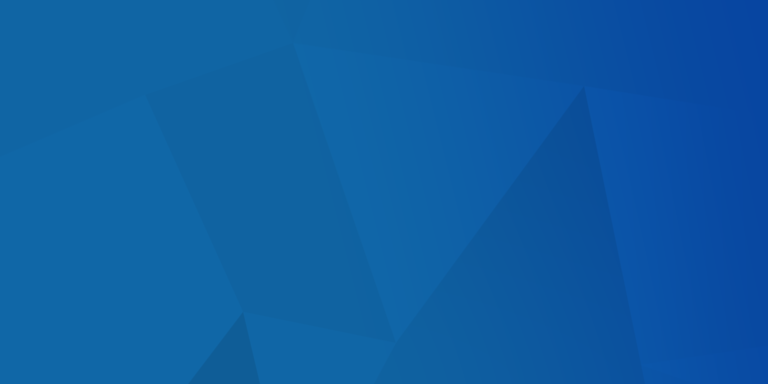
Give the GLSL for this background, as a Shadertoy shader.

```glsl
// Blue low-poly backdrop: broad faceted planes over a teal to royal gradient.

#define TEAL vec3(0.063, 0.397, 0.645)
#define ROYAL vec3(0.027, 0.267, 0.630)
#define FADE_START 0.75
#define FADE_END 2.25
#define FADE_TILT 0.25
#define EDGE_SOFTNESS 1.0

// Soft half-plane: 1 to the left of the line from a to b, 0 to the right.
float leftOf(vec2 p, vec2 a, vec2 b) {
    vec2 along = normalize(b - a);
    float dist = dot(p - a, vec2(-along.y, along.x));
    float soft = EDGE_SOFTNESS / iResolution.y;
    return smoothstep(-soft, soft, dist);
}

// Convex facets with counterclockwise corners.
float triangle(vec2 p, vec2 a, vec2 b, vec2 c) {
    return leftOf(p, a, b) * leftOf(p, b, c) * leftOf(p, c, a);
}

float quad(vec2 p, vec2 a, vec2 b, vec2 c, vec2 d) {
    return leftOf(p, a, b) * leftOf(p, b, c) * leftOf(p, c, d) * leftOf(p, d, a);
}

void mainImage(out vec4 fragColor, in vec2 fragCoord) {
    // The canvas spans 2 by 1 units.
    vec2 p = fragCoord / iResolution.xy * vec2(2.0, 1.0);

    // Shared corners of the mesh; feet lie just below the canvas.
    vec2 apex = vec2(0.763, 0.888);
    vec2 peak = vec2(1.521, 0.776);
    vec2 valley = vec2(1.031, 0.107);
    vec2 shoulder = vec2(0.378, 0.753);
    vec2 knee = vec2(0.633, 0.188);
    vec2 leftRim = vec2(0.0, 0.591);
    vec2 kneeFootL = vec2(0.452, -0.05);
    vec2 kneeFootR = vec2(0.689, -0.05);
    vec2 valleyFoot = vec2(0.947, -0.05);
    vec2 peakFoot = vec2(1.690, -0.05);

    // Diagonal base gradient.
    float fade = smoothstep(FADE_START, FADE_END, p.x + FADE_TILT * (p.y - 0.5));
    vec3 color = mix(TEAL, ROYAL, fade);

    // Left half: bright plane, dim slab, and the planes at the foot.
    float shade = 0.0;
    shade += 0.018 * leftOf(p, shoulder, leftRim) * leftOf(p, knee, shoulder)
                   * leftOf(p, kneeFootL, knee);
    shade -= 0.022 * quad(p, shoulder, knee, valley, apex);
    shade -= 0.080 * triangle(p, knee, kneeFootL, kneeFootR);
    shade += 0.012 * quad(p, knee, kneeFootR, valleyFoot, valley);

    // Sliver above the apex.
    shade -= 0.012 * triangle(p, apex, vec2(0.828, 1.05), vec2(0.688, 1.05));

    // Right half: hanging triangle, deep plane, and the far right plane.
    shade += 0.020 * triangle(p, apex, valley, peak);
    shade -= mix(0.025, 0.060, smoothstep(0.0, 0.75, p.y))
           * quad(p, peak, valley, valleyFoot, peakFoot);
    shade += mix(0.035, 0.0, smoothstep(1.6, 2.0, p.x))
           * quad(p, peak, peakFoot, vec2(2.1, -0.05), vec2(2.1, 0.684));
    shade += 0.015 * triangle(p, vec2(1.667, 0.05), vec2(2.1, -0.1), vec2(2.1, 0.115));

    fragColor = vec4(color * (1.0 + shade), 1.0);
}
```
